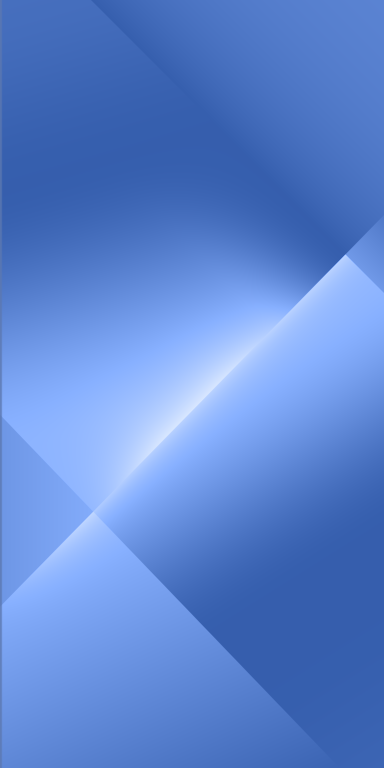
A Shadertoy shader for this background:

```glsl
// Folded blue sheets: one rising diagonal and two falling creases cut the
// canvas into six facets. Each facet is a scalar light level built from ramps
// and exponential glows, then coloured by a deep-sky-white scale.

vec3 blueScale(float light) {
    vec3 deep = vec3(0.21, 0.37, 0.68);
    vec3 sky = vec3(0.53, 0.69, 1.0);
    vec3 white = vec3(0.93, 0.96, 1.0);
    vec3 shade = mix(deep, sky, clamp(light, 0.0, 1.0));
    return mix(shade, white, clamp(light - 1.0, 0.0, 1.0));
}

// Falling ramp: 1 at or below lo, 0 at or above hi
float fall(float lo, float hi, float v) {
    return 1.0 - smoothstep(lo, hi, v);
}

void mainImage(out vec4 fragColor, in vec2 fragCoord) {
    vec2 p = fragCoord / iResolution.xy * vec2(1.0, 2.0);
    float soft = 1.0 / iResolution.x;

    // Signed offsets from the three folds
    float rise = p.y - 1.02 * p.x - 0.42;
    float upper = p.x + p.y - 2.237;
    float lower = 1.04 * p.x + p.y - 0.92;

    // Large upper facet, brightest along the diagonal
    float slant = p.y - 0.29 * p.x;
    float upperMain = 1.05 * fall(0.8, 1.5, slant) * smoothstep(0.0, 0.4, -upper);
    upperMain += 0.75 * exp(-max(rise, 0.0) / 0.13)
        * smoothstep(0.0, 0.7, -upper) * smoothstep(-0.1, 0.4, lower);
    upperMain += 0.2 * smoothstep(1.5, 2.0, slant);

    // Large lower facet, darkening down to the right
    float tilt = p.y - 0.63 * p.x;
    float lowerMain = 1.05 * smoothstep(0.0, 0.65, tilt);
    lowerMain += 0.45 * exp(min(rise, 0.0) / 0.06);
    lowerMain += 0.1 * fall(-0.8, -0.2, tilt);

    // Outer facets beyond the creases
    float topCorner = 0.5 * (1.0 - exp(-3.0 * max(upper, 0.0)));
    float rightCorner = 0.72 - 2.0 * upper;
    float leftCorner = 0.68 + 1.1 * p.x;
    float bottomCorner = 0.5 + 1.1 * p.y - 0.5 * p.x;
    bottomCorner += 0.45 * exp(min(rise, 0.0) / 0.07) * smoothstep(-0.6, 0.0, lower);

    // Join the facets with smoothed edges
    float pastUpper = smoothstep(-soft, soft, upper);
    float pastLower = smoothstep(-soft, soft, lower);
    float above = mix(mix(leftCorner, upperMain, pastLower), topCorner, pastUpper);
    float below = mix(mix(bottomCorner, lowerMain, pastLower), rightCorner, pastUpper);
    vec3 color = blueScale(mix(below, above, smoothstep(-soft, soft, rise)));

    // Thin grey rim on the left side
    float rim = fall(0.005 - soft, 0.005 + soft, p.x);
    color = mix(color, vec3(0.36, 0.47, 0.69), 0.8 * rim);

    fragColor = vec4(color, 1.0);
}
```
